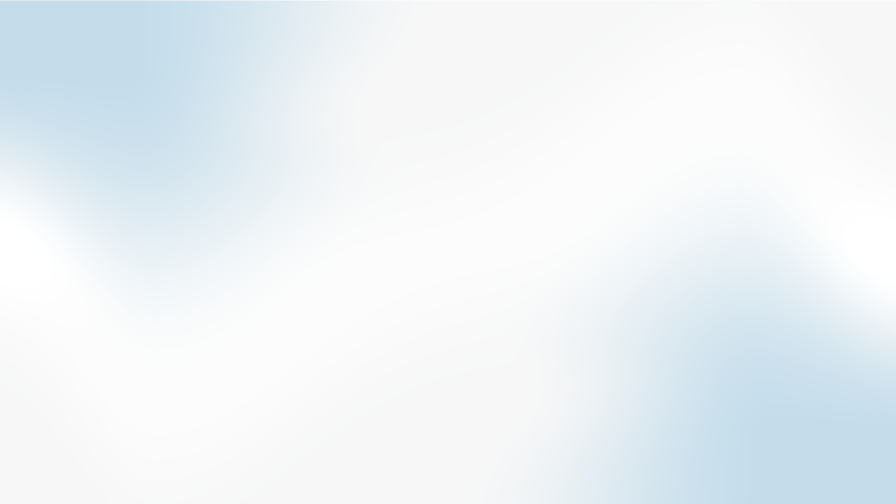
This background is drawn by a Shadertoy shader. Its source:

```glsl
// Soft off-white backdrop with two blurred pale blue waves in opposite corners.
#define ASPECT 1.7778
#define BLUE vec3(0.772, 0.867, 0.922)
#define WHITE vec3(0.988, 0.989, 0.988)
#define GREY vec3(0.968, 0.969, 0.969)
#define CREST_X 0.311
#define CREST_HEIGHT 0.346
#define WAVE_BASE 0.403
#define CORE_DEPTH 0.138
#define CORE_WIDTH 0.253
#define GLOW 0.018
#define RIM_WIDTH 0.003

float bell(float d, float width) {
    d /= width;
    return exp(-d * d);
}

// Depth at which the wave has faded out, steeper on the outer side
float waveEdge(float x) {
    float d = x - CREST_X;
    return WAVE_BASE + CREST_HEIGHT * bell(d, d < 0.0 ? 0.219 : 0.39);
}

// Blue coverage; p is measured inward from the wave's own corner
float waveDensity(vec2 p) {
    float reach = 0.887 - 0.138 * bell(p.y - 0.219, 0.13);
    float down = 1.0 - smoothstep(CORE_DEPTH, waveEdge(p.x), p.y);
    float across = 1.0 - smoothstep(CORE_WIDTH, reach, p.x);
    return down * across;
}

// Grey tint that grows beyond the wave's edge
float shade(vec2 p) {
    return smoothstep(0.04, 0.36, p.y - waveEdge(p.x));
}

// Bright spot where the wave meets the side of the canvas
float sideGlow(vec2 p) {
    return bell(p.x, 0.16) * bell(p.y - 0.48, 0.13);
}

void mainImage(out vec4 fragColor, in vec2 fragCoord) {
    vec2 uv = fragCoord / iResolution.xy;

    // The two corners are half-turn copies of each other
    vec2 topLeft = vec2(uv.x * ASPECT, 1.0 - uv.y);
    vec2 bottomRight = vec2(ASPECT, 1.0) - topLeft;

    // Paper: white diagonal band between grey corners
    float grey = max(shade(topLeft), shade(bottomRight));
    vec3 color = mix(WHITE, GREY, grey);
    color += GLOW * (sideGlow(topLeft) + sideGlow(bottomRight));

    // Blue waves
    float density = max(waveDensity(topLeft), waveDensity(bottomRight));
    color = mix(color, BLUE, density);

    // Faint light rim along the top
    float rim = 1.0 - smoothstep(0.0, RIM_WIDTH, topLeft.y);
    color = mix(color, vec3(1.0), 0.6 * rim);

    fragColor = vec4(clamp(color, 0.0, 1.0), 1.0);
}
```
